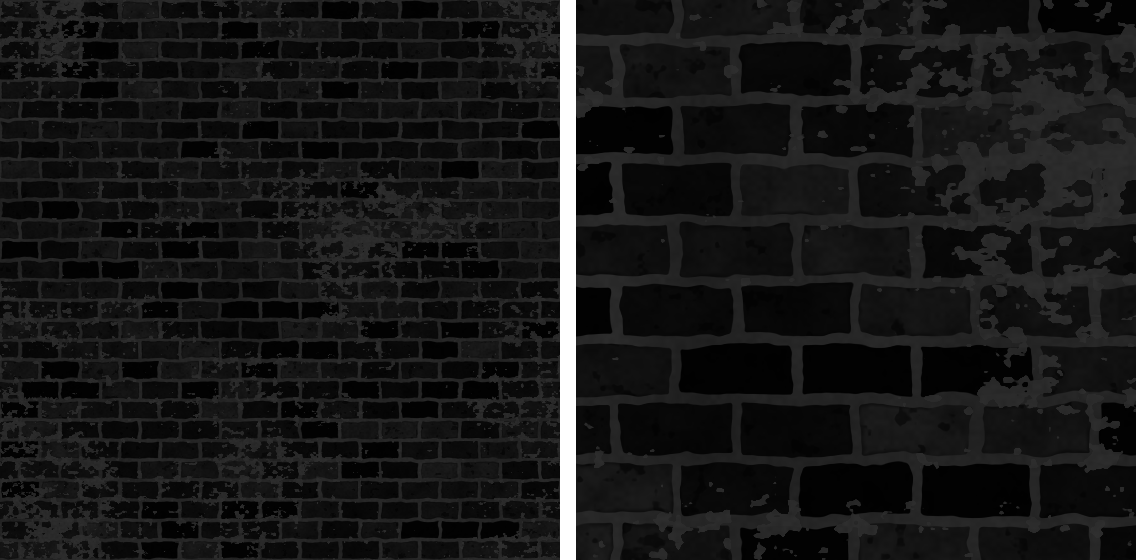
Left: the whole. Right: its middle third, enlarged.
A WebGL 1 fragment shader for this texture:

```glsl
precision highp float;

uniform vec2 u_resolution;

#define COLUMNS 14.0
#define ROWS 28.0
#define JOINT 0.0062
#define CORNER 0.0016
#define WOBBLE 0.0065
#define DARK_SHARE 0.2
#define WEAR_LIMIT 0.74
#define WEAR_CONTRAST 0.8
#define MORTAR_TONE 0.142
#define WORN_TONE 0.172
#define BRICK_LOW 0.026
#define BRICK_HIGH 0.088

float hash(vec2 p) {
    return fract(sin(dot(p, vec2(127.1, 311.7))) * 43758.5453);
}

// Value noise that wraps after "cells" steps
float noise(vec2 p, vec2 cells) {
    vec2 q = p * cells;
    vec2 i = floor(q);
    vec2 f = fract(q);
    f = f * f * (3.0 - 2.0 * f);
    vec2 a = mod(i, cells);
    vec2 b = mod(i + 1.0, cells);
    return mix(mix(hash(a), hash(vec2(b.x, a.y)), f.x),
               mix(hash(vec2(a.x, b.y)), hash(b), f.x), f.y);
}

float fbm(vec2 p, vec2 cells) {
    float sum = 0.0;
    float weight = 0.5714;
    for (int i = 0; i < 3; i++) {
        sum += weight * noise(p, cells);
        cells *= 2.0;
        weight *= 0.5;
    }
    return sum;
}

float roundedBox(vec2 p, vec2 halfSize, float radius) {
    vec2 d = abs(p) - halfSize + radius;
    return length(max(d, 0.0)) + min(max(d.x, d.y), 0.0) - radius;
}

void main() {
    vec2 uv = gl_FragCoord.xy / u_resolution;
    float pixel = 1.0 / min(u_resolution.x, u_resolution.y);

    // Uneven brick outlines
    vec2 bend = vec2(fbm(uv, vec2(64.0)), fbm(uv + 0.37, vec2(52.0))) - 0.5;
    vec2 grid = (uv + WOBBLE * bend) * vec2(COLUMNS, ROWS);

    // Running bond: alternate rows shift by half a brick
    float row = floor(grid.y);
    grid.x += 0.5 * mod(row + 1.0, 2.0);
    vec2 id = mod(floor(grid), vec2(COLUMNS, ROWS));
    vec2 cellSize = 1.0 / vec2(COLUMNS, ROWS);
    vec2 local = (fract(grid) - 0.5) * cellSize;
    vec2 jitter = vec2(hash(id + 17.3), hash(id + 41.9)) - 0.5;
    vec2 halfSize = 0.5 * (cellSize - JOINT) + 0.0007 * jitter;
    float edge = roundedBox(local - 0.0008 * jitter.yx, halfSize, CORNER);
    float brickMask = 1.0 - smoothstep(-0.75 * pixel, 0.75 * pixel, edge);

    // Brick tone: some almost black, the rest charcoal
    float pick = hash(id + 5.7);
    float range = clamp((pick - DARK_SHARE) / (1.0 - DARK_SHARE), 0.0, 1.0);
    float charcoal = mix(BRICK_LOW, BRICK_HIGH, pow(range, 1.6));
    float brick = mix(0.007, charcoal, step(DARK_SHARE, pick));
    float mottle = fbm(uv + 0.13, vec2(42.0));
    float grit = noise(uv, vec2(330.0));
    brick *= 0.45 + 0.85 * mottle + 0.26 * grit;

    // Dark pits and a broken dark rim
    float pits = smoothstep(0.67, 0.78, fbm(uv + 0.71, vec2(110.0)));
    float rim = smoothstep(-0.003, 0.0, edge) * smoothstep(0.45, 0.65, mottle);
    brick *= (1.0 - 0.5 * pits) * (1.0 - 0.4 * rim);

    // Mortar with soft clouds and grain
    float cloud = fbm(uv + 0.59, vec2(18.0));
    float mortar = MORTAR_TONE * (0.72 + 0.42 * cloud + 0.14 * grit);

    // Crumbled patches gather in the middle and the corners
    vec2 wave = cos(6.28319 * uv);
    float wear = fbm(uv + 0.23, vec2(6.0)) - 0.5 + 0.11 * wave.x * wave.y;
    float flakes = fbm(uv, vec2(104.0, 128.0));
    float nearEdge = smoothstep(-0.005, 0.0, edge);
    float amount = flakes + WEAR_CONTRAST * wear + 0.09 * nearEdge - WEAR_LIMIT;
    float softness = 18.0 * pixel;
    float worn = smoothstep(-softness, softness, amount);

    // Pale dust over the most worn bricks
    float dust = smoothstep(0.02, 0.3, wear) * cloud;
    brick = mix(brick, mortar, 0.35 * dust * step(DARK_SHARE, pick));

    float tone = mix(mortar, brick, brickMask);
    float crumbs = WORN_TONE * (0.86 + 0.14 * cloud + 0.14 * grit);
    tone = mix(tone, crumbs, 0.92 * worn);
    gl_FragColor = vec4(vec3(tone), 1.0);
}
```
